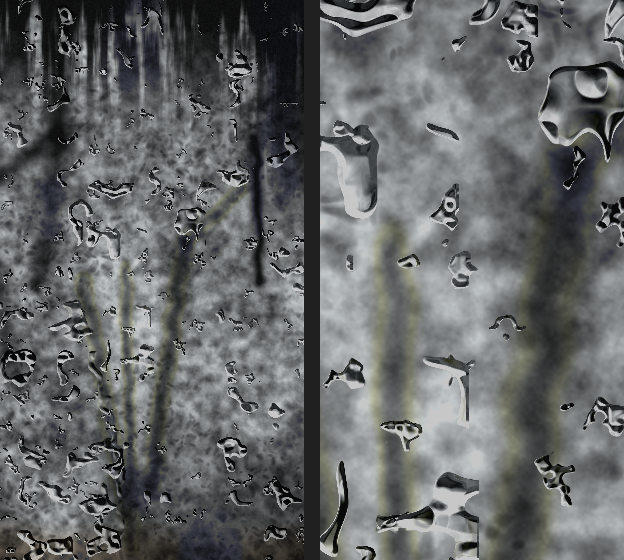
Left: the whole. Right: its middle third, enlarged.
A WebGL 2 fragment shader for this texture:

```glsl
#version 300 es
precision highp float;

uniform vec2 u_resolution;
out vec4 fragColor;

const float BASE_TONE = 0.53;
const float CLOUD_CONTRAST = 0.50;
const float GRAIN_CONTRAST = 0.62;
const float SPOT_CELL = 0.0145;
const float SPOT_DEPTH = 0.42;
const float BIG_CELL = 0.078;
const float SMALL_CELL = 0.031;
const float DROP_WARP = 0.75;
const float REFRACTION = 0.012;
const float SLOPE_STEP = 0.0015;
const vec2 LIGHT = vec2(0.45, 0.89);
const vec3 COOL_GREY = vec3(0.975, 1.0, 1.01);
const vec3 BROWN = vec3(1.12, 0.98, 0.80);
const vec3 OLIVE = vec3(1.04, 1.04, 0.70);
const vec3 BLUE = vec3(0.92, 0.97, 1.18);

// Blurred branches: end points, then width and darkness
const int BRANCHES = 9;
const int FIRST_STEM = 5;
const vec4 BRANCH[BRANCHES] = vec4[](
  vec4(0.108, 1.02, 0.106, 0.74), vec4(0.106, 0.75, 0.070, 0.50),
  vec4(-0.02, 0.66, 0.105, 0.77), vec4(-0.01, 0.53, 0.010, 0.36),
  vec4(0.458, 0.75, 0.463, 0.50), vec4(0.150, 0.50, 0.225, 0.08),
  vec4(0.224, 0.52, 0.236, 0.02), vec4(0.330, 0.57, 0.268, 0.13),
  vec4(0.335, 0.57, 0.430, 0.66));
const vec2 BRANCH_STYLE[BRANCHES] = vec2[](
  vec2(0.026, 0.72), vec2(0.020, 0.55), vec2(0.018, 0.65),
  vec2(0.024, 0.65), vec2(0.009, 0.88), vec2(0.012, 0.48),
  vec2(0.010, 0.45), vec2(0.014, 0.58), vec2(0.012, 0.42));

vec4 hash4(vec2 p) {
  vec4 q = fract(p.xyxy * vec4(0.1031, 0.1030, 0.0973, 0.1099));
  q += dot(q, q.wzxy + 33.33);
  return fract((q.xxyz + q.yzzw) * q.zywx);
}

float noise(vec2 p) {
  vec2 i = floor(p), f = fract(p);
  f = f * f * (3.0 - 2.0 * f);
  float low = mix(hash4(i).x, hash4(i + vec2(1, 0)).x, f.x);
  float high = mix(hash4(i + vec2(0, 1)).x, hash4(i + vec2(1, 1)).x, f.x);
  return mix(low, high, f.y);
}

float fbm(vec2 p) {
  float sum = 0.0, gain = 0.5;
  for (int i = 0; i < 4; i++) {
    sum += gain * noise(p);
    p = mat2(1.6, 1.2, -1.2, 1.6) * p + 17.3;
    gain *= 0.5;
  }
  return sum / 0.9375;
}

float segment(vec2 p, vec2 a, vec2 b) {
  vec2 d = b - a;
  return length(p - a - d * clamp(dot(p - a, d) / dot(d, d), 0.0, 1.0));
}

// Soft dark specks of varying size
float specks(vec2 p) {
  vec2 q = p / SPOT_CELL + 1.2 * vec2(noise(p * 60.0), noise(p * 60.0 + 9.0));
  float dark = 0.0;
  for (int k = 0; k < 9; k++) {
    vec2 id = floor(q) + vec2(k % 3, k / 3) - 1.0;
    vec4 r = hash4(id + 71.0);
    float d = length(q - id - r.xy);
    dark = max(dark, r.z * (1.0 - smoothstep(0.1, 0.35 + 0.35 * r.w, d)));
  }
  return dark;
}

// Blurred view behind the glass, with dirt on the pane
vec3 background(vec2 p) {
  float cloud = fbm(p * 9.0 + 4.0);
  float tone = BASE_TONE + CLOUD_CONTRAST * (cloud - 0.5);
  tone += GRAIN_CONTRAST * (fbm(p * 62.0) - 0.5);
  tone *= 1.0 - SPOT_DEPTH * specks(p) * smoothstep(0.25, 0.6, noise(p * 7.0 + 30.0));

  // Vertical grime running down from the top
  float streak = fbm(vec2(p.x * 75.0, p.y * 7.0));
  float grime = smoothstep(0.70, 0.96, p.y + 0.12 * (cloud - 0.5));
  tone *= 1.0 - 0.85 * grime * smoothstep(0.32, 0.68, streak + 0.10 * grime);
  tone *= 1.0 - 0.80 * smoothstep(0.94, 0.995, p.y + 0.06 * (streak - 0.5));
  tone *= 1.0 - 0.72 * smoothstep(0.39, 0.53, p.x + 0.1 * (streak - 0.5)) * smoothstep(0.50, 0.76, p.y);

  // Dim lower ground
  float low = 1.0 - smoothstep(0.10, 0.28, p.y + 0.12 * (cloud - 0.5));
  tone *= 1.0 - low * mix(0.08, 0.45, smoothstep(0.12, 0.24, p.x));
  float ground = 1.0 - smoothstep(0.01, 0.08, p.y + 0.04 * (cloud - 0.5));
  tone *= 1.0 - 0.42 * ground;

  vec3 tint = mix(COOL_GREY, BROWN, ground * 0.7);
  vec2 wobble = 0.010 * (vec2(noise(p * 35.0), noise(p * 35.0 + 50.0)) - 0.5);
  for (int i = 0; i < BRANCHES; i++) {
    float d = segment(p + wobble, BRANCH[i].xy, BRANCH[i].zw) / BRANCH_STYLE[i].x;
    tone *= 1.0 - BRANCH_STYLE[i].y * exp(-d * d);
    if (i >= FIRST_STEM) tint = mix(tint, OLIVE, 0.45 * exp(-8.0 * (d - 0.9) * (d - 0.9)));
  }
  float bluish = smoothstep(0.60, 0.75, noise(p * 8.0 + 90.0)) * (1.0 - smoothstep(0.2, 0.32, tone));
  return max(tone, 0.06) * mix(tint, BLUE, bluish);
}

// Height of crumpled water drops scattered on a jittered grid
float drops(vec2 p, float cell, float presence, float seed) {
  vec2 n = p * 3.4 / cell + seed;
  vec2 q = p / cell + DROP_WARP * (vec2(noise(n), noise(n + 37.0)) - 0.5);
  float height = 0.0;
  for (int k = 0; k < 9; k++) {
    vec2 id = floor(q) + vec2(k % 3, k / 3) - 1.0;
    vec4 r = hash4(id + seed);
    if (r.x > presence) continue;
    vec2 d = q - id - 0.25 - 0.5 * r.yz;
    float angle = 2.6 * (r.w - 0.5), c = cos(angle), s = sin(angle);
    d = mat2(c, s, -s, c) * d * vec2(1.0 + 0.9 * r.z, 0.9);
    float radius = mix(0.18, 0.38, r.x / presence);
    float dome = smoothstep(0.0, 0.7, 1.0 - dot(d, d) / (radius * radius));
    height = max(height, dome * radius * cell);
  }
  return height * (0.35 + 1.1 * abs(2.0 * noise(n * 1.5 + 11.0) - 1.0));
}

float water(vec2 p) {
  float crowd = mix(0.62, 0.36, smoothstep(0.1, 0.4, p.x));
  float height = max(drops(p, BIG_CELL, crowd, 13.0), drops(p, SMALL_CELL, 0.55 * crowd, 57.0));
  // Broken rivulet
  vec2 q = p + 0.018 * (vec2(noise(p * 55.0), noise(p * 55.0 + 8.0)) - 0.5);
  float d = min(segment(q, vec2(0.165, 0.37), vec2(0.215, 0.16)), segment(q, vec2(0.215, 0.16), vec2(0.212, 0.03)));
  return max(height, 0.008 * (1.0 - smoothstep(0.001, 0.009, d)) * noise(p * 90.0));
}

void main() {
  vec2 p = gl_FragCoord.xy / u_resolution.y;
  float height = water(p);
  vec2 slope = vec2(water(p + vec2(SLOPE_STEP, 0.0)), water(p + vec2(0.0, SLOPE_STEP))) - height;
  slope /= SLOPE_STEP;

  // Drops bend the view, catch light below and shade above
  float wet = smoothstep(0.0002, 0.0018, height);
  vec3 color = background(p + REFRACTION * clamp(slope, -2.0, 2.0) * wet);
  float glint = clamp(0.34 * dot(slope, LIGHT), -0.32, 0.32);
  color = mix(color, color * 0.72 + 0.11 * COOL_GREY + glint, wet);
  color += 0.035 * (noise(p * 480.0) - 0.5);
  fragColor = vec4(clamp(color, 0.03, 0.78), 1.0);
}
```
